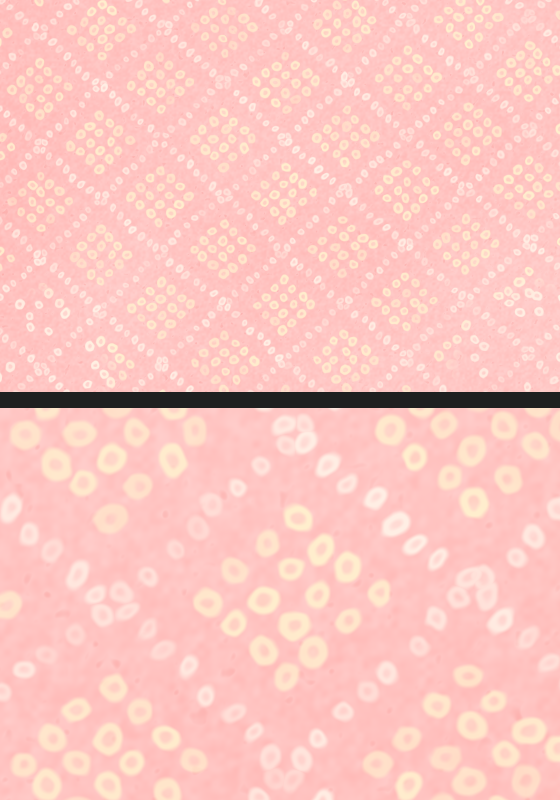
Top: the whole. Bottom: its middle third, enlarged.
Write a Shadertoy shader that draws this pattern.

```glsl
// Pink tie-dyed cloth: a slanted lattice of dotted lines frames diamonds of 4 x 4 cream rings.
// Lattice coordinates locate each mark; hashes vary its place, size, tilt and strength,
// and noise adds the woven ground, the wandering of the rows and the worn lower corners.

const vec2 AXIS_UP = vec2(0.1558, 0.1474);     // cell edge rising to the right
const vec2 AXIS_DOWN = vec2(0.1558, -0.1390);  // cell edge falling to the right
const vec2 ORIGIN = vec2(0.569, 0.360);        // centre of one diamond
const float RING_PITCH = 0.158;                // ring spacing as a share of a cell edge

float hash(vec2 p) {
    return fract(sin(dot(p, vec2(127.1, 311.7))) * 43758.5453);
}

vec2 hash2(vec2 p) {
    return vec2(hash(p), hash(p + vec2(37.2, 17.9)));
}

float noise(vec2 p) {
    vec2 cell = floor(p), f = fract(p);
    f = f * f * (3.0 - 2.0 * f);
    float low = mix(hash(cell), hash(cell + vec2(1, 0)), f.x);
    float high = mix(hash(cell + vec2(0, 1)), hash(cell + vec2(1, 1)), f.x);
    return mix(low, high, f.y);
}

vec2 noise2(vec2 p) {
    return vec2(noise(p), noise(p + 51.3)) - 0.5;
}

// Soft oval with a paler-dyed hollow; dir is its first axis.
float ovalRing(vec2 d, vec2 dir, vec2 halfSize, float hole, float depth, float blur) {
    d = vec2(dot(d, dir), dot(d, vec2(-dir.y, dir.x)));
    float r = length(d / halfSize);
    float soft = blur / halfSize.x;
    float body = 1.0 - smoothstep(1.0 - soft, 1.0 + soft, r);
    float hollow = 1.0 - smoothstep(hole - soft, hole + soft, r);
    return body * (1.0 - depth * hollow);
}

// Diamond of 4 x 4 rings in the lattice cell around q.
float ringCluster(vec2 q, mat2 lattice, float wear, float blur) {
    vec2 cell = floor(q + 0.5);
    vec2 grid = (q - cell) / RING_PITCH + 1.5;
    vec2 nearest = floor(grid + 0.5);
    float cover = 0.0;
    for (int j = -1; j <= 1; j++)
    for (int i = -1; i <= 1; i++) {
        vec2 id = nearest + vec2(i, j);
        if (any(lessThan(id, vec2(0))) || any(greaterThan(id, vec2(3)))) continue;
        vec2 seed = cell * 7.0 + id;
        vec2 jitter = (hash2(seed) - 0.5) * mix(0.24, 0.6, wear);
        vec2 d = lattice * ((grid - id + jitter) * RING_PITCH);
        vec2 vary = hash2(seed + 91.0);
        float angle = 6.283 * hash(seed + 23.0);
        vec2 halfSize = mix(0.0102, 0.0132, vary.x) * vec2(0.92, 1.08);
        float strength = mix(0.5, 1.0, sqrt(vary.y));
        strength *= mix(1.0, step(0.45, vary.y), wear);
        float ring = ovalRing(d, vec2(cos(angle), sin(angle)), halfSize,
                              mix(0.32, 0.48, vary.y), 0.62, blur);
        cover = max(cover, ring * strength);
    }
    return cover;
}

// Row of small ovals along alongAxis, one row midway between cell centres.
float dottedLine(vec2 q, vec2 acrossAxis, vec2 alongAxis, float count, float seed, vec2 size, float blur) {
    float row = floor(q.x), nearest = floor(q.y * count);
    float cover = 0.0;
    for (int k = -1; k <= 1; k++) {
        float n = nearest + float(k);
        vec2 id = vec2(n, row * 3.0) + seed;
        vec2 offset = q - vec2(row + 0.5, (n + 0.5) / count);
        offset += (hash2(id) - 0.5) * vec2(0.045, 0.035);
        vec2 d = acrossAxis * offset.x + alongAxis * offset.y;
        vec2 vary = hash2(id + 63.0);
        float tilt = (hash(id + 11.0) - 0.5) * 0.8;
        vec2 dir = mat2(cos(tilt), sin(tilt), -sin(tilt), cos(tilt)) * normalize(alongAxis);
        float dotShape = ovalRing(d, dir, size * mix(0.82, 1.15, vary.x), 0.4, 0.5, blur);
        cover = max(cover, dotShape * mix(0.35, 1.0, sqrt(vary.y)));
    }
    return cover;
}

// Pink ground with slanted threads, fine specks and broad fading.
vec3 clothGround(vec2 p) {
    float thread = noise(mat2(0.8, 0.6, -0.6, 0.8) * p * vec2(150.0, 95.0));
    float speck = noise(p * 170.0 + 9.0);
    float fade = noise(p * 3.2 + 4.0);
    float tone = 0.46 + 0.5 * (thread - 0.5) + 0.4 * (speck - 0.5) + 0.5 * (fade - 0.5);
    tone += 0.28 * (1.0 - smoothstep(0.0, 0.55, p.y));
    vec3 ground = mix(vec3(1.0, 0.725, 0.715), vec3(1.0, 0.805, 0.795), clamp(tone, 0.0, 1.0));
    float pit = smoothstep(0.72, 0.95, thread * 0.5 + noise(p * 120.0 + 31.0) * 0.5);
    return ground - pit * vec3(0.01, 0.07, 0.07);
}

void mainImage(out vec4 fragColor, in vec2 fragCoord) {
    vec2 p = fragCoord / iResolution.y;
    float aspect = iResolution.x / iResolution.y;
    float blur = max(0.0022, 0.8 / iResolution.y);

    // Hand-tied wandering and fibrous edges
    vec2 bent = p + 0.014 * noise2(p * 5.0) + 0.003 * noise2(p * 110.0);
    mat2 lattice = mat2(AXIS_UP, AXIS_DOWN);
    vec2 q = inverse(lattice) * (bent - ORIGIN);

    // Lower corners lose rings and their cream tint
    float wear = 1.0 - smoothstep(0.24, 0.34, length(vec2(min(p.x, aspect - p.x), p.y)));

    float rings = ringCluster(q, lattice, wear, blur);
    float falling = dottedLine(q, AXIS_UP, AXIS_DOWN, 8.0, 5.0, vec2(0.0078, 0.0112), blur);
    float rising = dottedLine(q.yx, AXIS_DOWN, AXIS_UP, 8.0, 140.0, vec2(0.0080, 0.0096), blur);
    float patchy = mix(0.8, 1.1, noise(p * 9.0 + 70.0));

    vec3 color = clothGround(p);
    vec3 cream = mix(vec3(1.0, 0.935, 0.805), vec3(1.0, 0.95, 0.90), wear);
    color = mix(color, vec3(1.0, 0.935, 0.895), min(max(falling, rising * 0.88) * patchy, 1.0));
    color = mix(color, cream, min(rings * patchy, 1.0));
    fragColor = vec4(color, 1.0);
}
```
